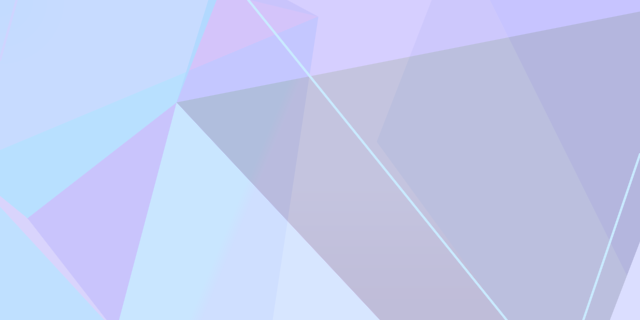
A Shadertoy shader for this background:

```glsl
// Pastel folded-paper facets meeting at a hub, with a large grey glass
// triangle and thin bright lines. Each facet is an intersection of
// antialiased half-planes, painted from back to front.

#define HUB vec2(0.552, 0.680)
#define TIP vec2(0.995, 0.948)
#define WING vec2(0.086, 0.318)
#define BEND vec2(1.177, 0.557)
#define LINE_HALF_WIDTH 0.0036
#define SOFT_EDGE 0.035

const vec3 SKY = vec3(0.78, 0.86, 1.00);
const vec3 AQUA = vec3(0.72, 0.88, 1.00);
const vec3 VIOLET = vec3(0.79, 0.77, 0.99);
const vec3 PERIWINKLE = vec3(0.77, 0.78, 1.00);
const vec3 PINK = vec3(0.83, 0.77, 0.98);
const vec3 LILAC = vec3(0.84, 0.81, 1.00);
const vec3 ICE = vec3(0.79, 0.90, 1.00);
const vec3 GLINT = vec3(0.79, 0.92, 1.00);

// Coverage of the half-plane to the left of the direction a -> b
float leftOf(vec2 p, vec2 a, vec2 b, float blur) {
    vec2 d = normalize(b - a);
    vec2 q = p - a;
    return clamp((d.x * q.y - d.y * q.x) / blur + 0.5, 0.0, 1.0);
}

// Coverage of a thin segment
float stroke(vec2 p, vec2 a, vec2 b, float halfWidth, float blur) {
    vec2 d = b - a;
    vec2 q = p - a;
    float dist = length(q - d * clamp(dot(q, d) / dot(d, d), 0.0, 1.0));
    return clamp((halfWidth - dist) / blur + 0.5, 0.0, 1.0);
}

void mainImage(out vec4 fragColor, in vec2 fragCoord) {
    vec2 p = fragCoord / iResolution.y;
    float aa = 1.2 / iResolution.y;

    // Creases shared by the background, floor and glass
    float belowCrease = leftOf(p, TIP, vec2(0.0, 0.531), aa);
    float pastTip = leftOf(p, TIP, vec2(0.852, 0.0), aa);
    float pastCap = leftOf(p, vec2(0.898, 1.0), TIP, aa);
    float pastSoftFold = leftOf(p, vec2(0.927, 0.760), vec2(0.612, 0.0), SOFT_EDGE);
    float pastBend = leftOf(p, vec2(1.349, 1.0), BEND, aa)
                   * leftOf(p, BEND, vec2(1.583, 0.0), aa);
    float pastRidge = leftOf(p, vec2(1.531, 1.0), vec2(1.958, 0.141), aa);

    // Upper left sky with its bluer corner and aqua band
    vec3 color = SKY;
    color = mix(color, vec3(0.75, 0.86, 1.0),
                leftOf(p, vec2(0.16, 1.0), vec2(0.0, 0.96), 0.03) * 0.0
                + 0.5 * smoothstep(0.25, 0.0, length(p - vec2(0.0, 1.0))));
    color = mix(color, AQUA, belowCrease);
    color = mix(color, vec3(0.70, 0.85, 1.0), leftOf(p, vec2(0.651, 1.0), HUB, aa));

    // Upper right folds
    vec3 folds = mix(PINK, PERIWINKLE, belowCrease);
    folds = mix(folds, VIOLET, leftOf(p, TIP, vec2(0.781, 1.0), aa) * 0.0
                + 1.0 - leftOf(p, TIP, vec2(0.781, 1.0), aa));
    folds = mix(folds, PERIWINKLE, belowCrease);
    vec3 beyond = mix(LILAC, vec3(0.805, 0.785, 0.99), pastBend);
    beyond = mix(beyond, vec3(0.78, 0.77, 1.0), pastRidge);
    folds = mix(folds, beyond, 1.0 - (1.0 - pastTip) * (1.0 - pastCap));
    color = mix(color, folds, leftOf(p, vec2(0.677, 1.0), HUB, aa));

    // Violet wing, pale sliver and lower left corner
    float eastOfWing = leftOf(p, HUB, vec2(0.372, 0.0), aa);
    float wing = leftOf(p, HUB, WING, aa) * (1.0 - eastOfWing);
    color = mix(color, VIOLET, wing);
    float sliver = leftOf(p, WING, vec2(0.0, 0.388), aa)
                 * leftOf(p, vec2(0.333, 0.0), WING, aa);
    color = mix(color, vec3(0.85, 0.83, 0.99), sliver);
    color = mix(color, vec3(0.75, 0.88, 1.0),
                leftOf(p, vec2(0.326, 0.0), vec2(0.0, 0.354), aa));

    // Icy floor under the hub
    float aboveFloor = leftOf(p, HUB, vec2(1.1875, 0.0), aa);
    vec3 ground = mix(ICE, vec3(0.81, 0.875, 1.0), pastSoftFold);
    ground = mix(ground, vec3(0.845, 0.90, 1.0), pastTip);
    color = mix(color, ground, eastOfWing * (1.0 - aboveFloor));

    // Grey glass triangle, tinted by the creases behind it
    vec3 glass = mix(vec3(0.69, 0.745, 0.865), vec3(0.725, 0.735, 0.87), pastSoftFold);
    vec3 warmGrey = mix(vec3(0.75, 0.74, 0.85), vec3(0.77, 0.77, 0.875),
                        smoothstep(0.0, 0.5, p.y));
    glass = mix(glass, warmGrey, pastTip);
    glass = mix(glass, vec3(0.735, 0.75, 0.87), pastBend);
    glass = mix(glass, vec3(0.705, 0.715, 0.87), pastRidge);
    float belowRoof = leftOf(p, vec2(2.0, 0.964), HUB, aa);
    color = mix(color, glass, belowRoof * aboveFloor);
    color = mix(color, vec3(0.86, 0.87, 1.0),
                leftOf(p, vec2(2.0, 0.245), vec2(1.906, 0.0), aa));

    // Bright lines
    float lines = max(stroke(p, vec2(0.776, 1.0), vec2(1.583, 0.0), LINE_HALF_WIDTH, aa),
                      stroke(p, vec2(2.0, 0.518), vec2(1.823, 0.0), LINE_HALF_WIDTH, aa));
    color = mix(color, GLINT, lines);
    float faintLine = stroke(p, vec2(0.052, 1.0), vec2(0.0, 0.813), LINE_HALF_WIDTH, aa);
    color = mix(color, LILAC, 0.6 * faintLine);

    fragColor = vec4(color, 1.0);
}
```
